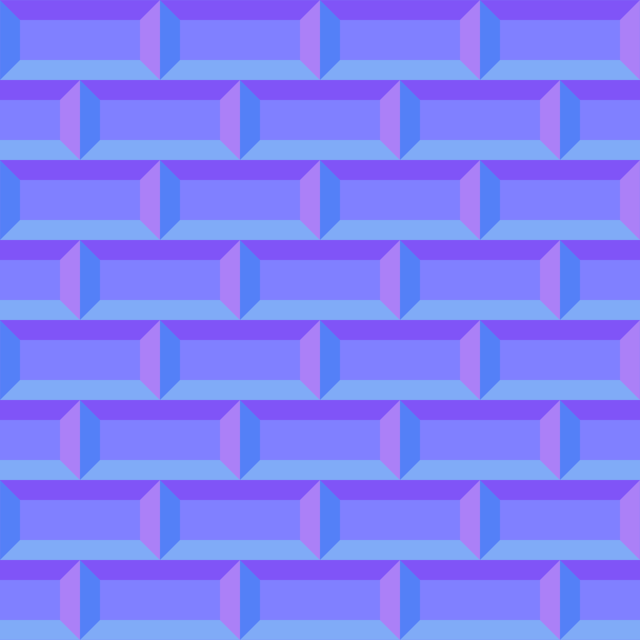
This texture map is drawn by a WebGL 2 fragment shader. Its source:

```glsl
#version 300 es
precision highp float;

uniform vec2 u_resolution;
out vec4 outColor;

const vec2 BRICKS = vec2(4.0, 8.0);    // repeats across and down
const float ROW_SHIFT = 0.5;           // offset of alternate rows, in bricks
const float BEVEL_WIDTH = 1.0 / 32.0;  // in canvas units
const float BEVEL_TILT = 0.34;         // sideways part of the bevel normal
const float GREEN_SIGN = -1.0;         // green grows downwards
const float EDGE_SOFTNESS = 1.2;       // in screen pixels

// Antialiased step across zero
float softStep(float dist, float width) {
    return clamp(dist / width + 0.5, 0.0, 1.0);
}

// Position from the centre of the brick, in canvas units
vec2 brickPosition(vec2 uv) {
    vec2 grid = uv * BRICKS;
    grid.x += ROW_SHIFT * mod(floor(grid.y) + 1.0, 2.0);
    return (fract(grid) - 0.5) / BRICKS;
}

// Surface normal of a bevelled brick
vec3 brickNormal(vec2 p, float softness) {
    vec2 edgeDist = 0.5 / BRICKS - abs(p);

    // Outward direction, averaged where two bricks meet
    vec2 outward = sign(p) * clamp(2.0 * edgeDist / softness, 0.0, 1.0);

    // Mitred corners split side bevels from top and bottom ones
    float isSide = softStep(edgeDist.y - edgeDist.x, softness * sqrt(2.0));
    vec2 tilt = BEVEL_TILT * outward * vec2(isSide, 1.0 - isSide);
    vec3 bevel = vec3(tilt, sqrt(1.0 - BEVEL_TILT * BEVEL_TILT));

    // Flat face inside the bevel
    float onBevel = softStep(BEVEL_WIDTH - min(edgeDist.x, edgeDist.y), softness);
    return mix(vec3(0.0, 0.0, 1.0), bevel, onBevel);
}

void main() {
    vec2 uv = gl_FragCoord.xy / u_resolution;
    float softness = EDGE_SOFTNESS / min(u_resolution.x, u_resolution.y);

    vec3 normal = brickNormal(brickPosition(uv), softness);
    normal.y *= GREEN_SIGN;

    // Pack the normal into colour
    outColor = vec4(0.5 + 0.5 * normal, 1.0);
}
```
